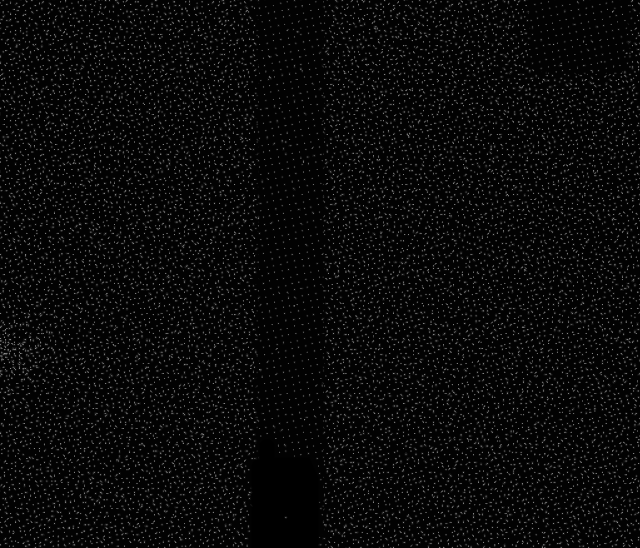
Give the GLSL for this texture, as a Shadertoy shader.

```glsl
#define GRAIN 438.0          // fine grid rows that dots snap to
#define SCATTER_CELL 0.0096
#define LATTICE_CELL 0.0129
#define LATTICE_TILT 0.22
#define DOT_RADIUS 0.0011
#define DOT_LEVEL 0.53
#define HALO_LEVEL 0.065
#define BACKGROUND 0.008

const int SCATTER = 0, LATTICE = 1, CLUSTER = 2;

float hash(vec2 p) {
    return fract(sin(dot(p, vec2(127.1, 311.7))) * 43758.5453);
}

float boxDistance(vec2 p, vec2 halfSize, float corner) {
    vec2 q = abs(p) - halfSize + corner;
    return length(max(q, 0.0)) + min(max(q.x, q.y), 0.0) - corner;
}

// Solid dark block with a rounded shoulder and a small peak
float blockDistance(vec2 p) {
    float body = boxDistance(p - vec2(0.520, 0.03), vec2(0.061, 0.135), 0.018);
    float shoulder = dot(p - vec2(0.566, 0.162), normalize(vec2(1.0, 0.45)));
    float peak = boxDistance(p - vec2(0.487, 0.16), vec2(0.014, 0.038), 0.012);
    return min(max(body, shoulder), peak);
}

// Vertical band and upper right patch where dots turn regular
float latticeZone(vec2 p) {
    float band = boxDistance(p - vec2(0.530, 0.5), vec2(0.061, 0.7), 0.0);
    float patchArea = boxDistance(p - vec2(1.057, 1.0), vec2(0.092, 0.135), 0.03);
    return 1.0 - smoothstep(-0.004, 0.004, min(band, patchArea));
}

float dotWeight(vec2 p, int kind) {
    float open = smoothstep(0.0, 0.004, blockDistance(p));
    float regular = latticeZone(p);
    if (kind == LATTICE) return open * regular * 0.8;
    if (kind == SCATTER) return open * (1.0 - regular);
    vec2 q = (p - vec2(0.0, 0.36)) / vec2(0.06, 0.05);
    return step(hash(p * 91.0), exp(-dot(q, q))) * 1.1;
}

// One dot, sometimes drawn out into a short fading dash
float dotShape(vec2 offset, vec2 id, float stretch) {
    float pixel = 1.0 / iResolution.y;
    float angle = 6.2832 * hash(id + 5.3);
    vec2 dash = vec2(round(cos(angle)), round(sin(angle))) / GRAIN;
    dash *= step(hash(id + 8.9), stretch);
    float along = clamp(dot(offset, dash) / max(dot(dash, dash), 1e-9), 0.0, 1.0);
    float d = length(offset - dash * along);
    float core = 1.0 - smoothstep(max(DOT_RADIUS - 0.5 * pixel, 0.0),
                                  DOT_RADIUS + 0.5 * pixel, d);
    float halo = 1.0 - smoothstep(0.0022, 0.0036, d);
    float level = DOT_LEVEL * mix(0.7, 1.0, sqrt(hash(id + 2.7)));
    return max(core * level * mix(1.0, 0.4, along),
               halo * HALO_LEVEL * hash(id + 6.1));
}

// Jittered, tilted grid of dots; the nine nearest cells are searched
float dotLayer(vec2 p, float cell, float jitter, float tilt, float stretch, int kind) {
    mat2 turn = mat2(cos(tilt), -sin(tilt), sin(tilt), cos(tilt));
    vec2 base = floor(turn * p / cell);
    float light = 0.0;
    for (int y = -1; y <= 1; y++)
    for (int x = -1; x <= 1; x++) {
        vec2 id = base + vec2(x, y);
        vec2 shift = vec2(hash(id), hash(id + 41.7)) - 0.5;
        vec2 center = transpose(turn) * ((id + 0.5 + jitter * shift) * cell);
        center = (floor(center * GRAIN) + 0.5) / GRAIN;
        float weight = dotWeight(center, kind);
        light = max(light, weight * dotShape(p - center, id, stretch));
    }
    return light;
}

void mainImage(out vec4 fragColor, in vec2 fragCoord) {
    vec2 p = fragCoord / iResolution.y;

    // Empty ground, black inside the block
    float shade = BACKGROUND * smoothstep(-0.002, 0.002, blockDistance(p));

    // Loose dots, regular dots, and the dense cluster at the left edge
    float light = dotLayer(p, SCATTER_CELL, 0.62, 0.35, 0.5, SCATTER);
    light = max(light, dotLayer(p, LATTICE_CELL, 0.12, LATTICE_TILT, 0.15, LATTICE));
    light = max(light, dotLayer(p, 0.0075, 0.9, 0.9, 0.7, CLUSTER));

    fragColor = vec4(vec3(max(shade, light)), 1.0);
}
```
